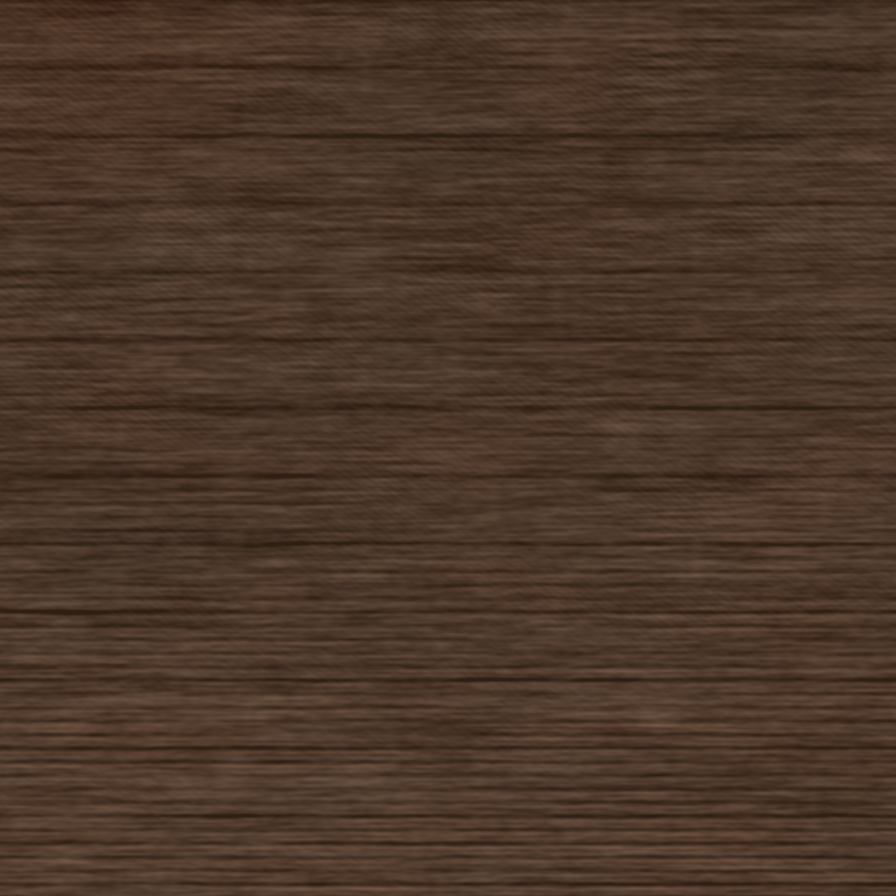
Write a three.js fragment shader that draws this texture.

```glsl
varying vec2 vUv;

const float TAU = 6.2831853;

vec2 gradient(vec2 cell) {
  vec3 h = fract(vec3(cell.xyx) * vec3(0.1031, 0.1030, 0.0973));
  h += dot(h, h.yzx + 33.33);
  float angle = TAU * fract((h.x + h.y) * h.z);
  return vec2(cos(angle), sin(angle));
}

float gradientNoise(vec2 p) {
  vec2 i = floor(p);
  vec2 f = p - i;
  vec2 u = f * f * f * (f * (f * 6.0 - 15.0) + 10.0);
  float a = dot(gradient(i), f);
  float b = dot(gradient(i + vec2(1.0, 0.0)), f - vec2(1.0, 0.0));
  float c = dot(gradient(i + vec2(0.0, 1.0)), f - vec2(0.0, 1.0));
  float d = dot(gradient(i + vec2(1.0, 1.0)), f - vec2(1.0, 1.0));
  return mix(mix(a, b, u.x), mix(c, d, u.x), u.y);
}

// Horizontal fibres, finer, shorter and stronger with each octave
float fibres(vec2 uv) {
  float sum = 0.0;
  float strength = 0.6;
  vec2 scale = vec2(2.0, 40.0);
  for (int i = 0; i < 4; i++) {
    sum += strength * gradientNoise(uv * scale + float(i) * 17.3);
    scale *= vec2(2.2, 1.75);
    strength *= 1.25;
  }
  return sum;
}

// Evenly spaced dark grooves, crisper towards the bottom
float grooves(float phase, float height) {
  float offset = abs(fract(phase + 0.5) - 0.5);
  float core = exp(-pow(offset / mix(0.03, 0.06, height), 2.0));
  float halo = exp(-pow(offset / 0.16, 2.0));
  return mix(0.2, 0.14, height) * core + mix(0.05, 0.13, height) * halo;
}

// Five narrow ribs between neighbouring grooves
float ribs(float phase) {
  float wave = TAU * 5.0 * phase;
  return -0.8 * cos(wave) - 0.45 * cos(2.0 * wave + 0.6);
}

void main() {
  vec2 uv = vUv;
  float phase = uv.y * 13.17 - 0.18;
  float lower = 1.0 - smoothstep(0.0, 0.75, uv.y);

  // Ribs fade upwards and vary in strength along their length
  float ribVariation = 1.0 + 1.3 * gradientNoise(uv * vec2(3.0, 30.0) + 5.0);
  float rib = ribs(phase) * ribVariation;
  float cloud = gradientNoise(uv * vec2(2.5, 4.0) + 31.0);

  // Faint slanted weave, mostly in the upper part
  float weavePatch = 0.6 + gradientNoise(uv * vec2(6.0, 14.0) + 71.0);
  float weave = sin(TAU * (uv.x * 85.0 + uv.y * 120.0 + cloud));
  float speckle = gradientNoise(uv * vec2(70.0, 210.0) + 3.0);

  // Short pale streaks gathered in loose patches
  float streakPatch = smoothstep(-0.1, 0.4, gradientNoise(uv * vec2(3.0, 11.0) + 47.0));
  float streak = smoothstep(0.05, 0.45, gradientNoise(uv * vec2(9.0, 120.0) + 23.0));

  float tone = 0.44 + 0.07 * lower + 0.13 * cloud;
  tone += 0.3 * fibres(uv) + 0.22 * streak * streakPatch;
  tone += mix(0.075, 0.22, lower) * rib;
  tone += mix(0.05, 0.015, lower) * weave * weavePatch + 0.2 * speckle;
  tone -= grooves(phase, uv.y);

  vec3 darkWood = vec3(0.205, 0.138, 0.09);
  vec3 paleWood = vec3(0.405, 0.315, 0.255);
  vec3 color = mix(darkWood, paleWood, clamp(tone, -0.1, 1.15));

  // Reddish corner, drifting warmth and copper glints on the lowest ribs
  vec2 fromCorner = (uv - vec2(0.05, 1.0)) * vec2(3.5, 6.0);
  float warmth = 0.6 * exp(-dot(fromCorner, fromCorner));
  warmth += 0.4 * gradientNoise(uv * vec2(4.0, 9.0) + 11.0);
  warmth += 0.8 * lower * lower * smoothstep(0.4, 1.2, rib);
  color += vec3(0.03, -0.002, -0.008) * warmth;

  gl_FragColor = vec4(color, 1.0);
}
```
